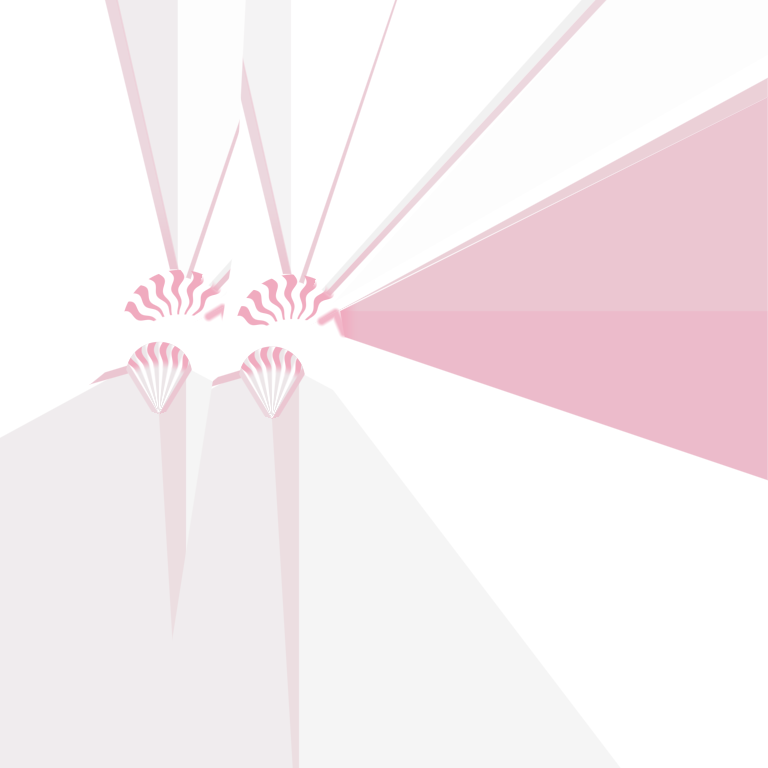
Give the GLSL for this background, as a three.js fragment shader.

```glsl
// Two overlapping copies of one motif on white: a striped fan with long rays,
// a striped bowl below it and pale faceted panels running off the canvas.
// Convex facets come from half-planes, stripes from repeats in polar angle.

#define EDGE 0.0011
#define RIGHT_CENTER vec2(0.3828, 0.5807)
#define LEFT_CENTER vec2(0.2357, 0.5867)
#define FAN_STEP 19.8
#define BOWL_STEP 11.0
#define PINK vec3(0.925, 0.735, 0.795)
#define DUSTY vec3(0.920, 0.775, 0.820)
#define PALE vec3(0.925, 0.845, 0.870)
#define STRIPE vec3(0.940, 0.670, 0.750)
#define BODY vec3(0.940, 0.927, 0.932)
#define MIST vec3(0.959)

varying vec2 vUv;

// Signed distance from the line a-b, positive on its left.
float side(vec2 p, vec2 a, vec2 b) {
  vec2 e = b - a;
  return (e.x * (p.y - a.y) - e.y * (p.x - a.x)) / length(e);
}

float fill(float d) { return smoothstep(-EDGE, EDGE, d); }

// Convex facets with counterclockwise corners.
float tri(vec2 p, vec2 a, vec2 b, vec2 c) {
  return fill(min(side(p, a, b), min(side(p, b, c), side(p, c, a))));
}

float quad(vec2 p, vec2 a, vec2 b, vec2 c, vec2 d) {
  return fill(min(min(side(p, a, b), side(p, b, c)), min(side(p, c, d), side(p, d, a))));
}

float segment(vec2 p, vec2 a, vec2 b) {
  vec2 e = b - a;
  return length(p - a - e * clamp(dot(p - a, e) / dot(e, e), 0.0, 1.0));
}

// Distance to the nearest angular stripe centre, in degrees.
float stripe(float angle, float spacing) {
  return abs(mod(angle + 0.5 * spacing, spacing) - 0.5 * spacing);
}

// Panels and bowl below the fan.
vec3 lowerPart(vec3 c, vec2 q) {
  c = mix(c, MIST, quad(q, vec2(0.0065, -0.065), vec2(0.0065, -0.65), vec2(0.478, -0.65), vec2(0.0508, -0.0885)));
  float body = quad(q, vec2(-0.26, -0.17), vec2(-0.26, -0.65), vec2(-0.03, -0.65), vec2(-0.03, -0.045));
  body = max(body, quad(q, vec2(-0.06, -0.066), vec2(-0.06, -0.65), vec2(0.0065, -0.65), vec2(0.0065, -0.066)));
  c = mix(c, BODY, body);
  c = mix(c, vec3(0.925, 0.869, 0.883), quad(q, vec2(-0.0287, -0.126), vec2(-0.0005, -0.6), vec2(0.0065, -0.6), vec2(0.0065, -0.07)));
  c = mix(c, DUSTY, quad(q, vec2(-0.118, -0.087), vec2(-0.069, -0.073), vec2(-0.069, -0.0625), vec2(-0.099, -0.0716)));

  // Bowl: a sector opening upward from its tip, with a shaded rim.
  vec2 v = q - vec2(-0.0287, -0.126);
  float r = length(v);
  float angle = degrees(atan(v.x, v.y));
  float outer = 0.094 - 0.016 * pow(abs(angle) / 31.0, 2.0);
  vec2 rim = v + vec2(0.0, 0.012);
  float rimAngle = degrees(atan(rim.x, rim.y));
  float rimMask = fill((31.5 - abs(rimAngle)) * 0.0174 * length(rim)) * fill(outer - r);
  c = mix(c, mix(PALE, DUSTY, step(0.0, v.x)), rimMask);
  float bowl = fill((31.0 - abs(angle)) * 0.0174 * r) * fill(outer - r);
  float facet = smoothstep(1.5, 4.5, stripe(angle + 3.0, BOWL_STEP));
  vec3 inside = mix(vec3(0.925, 0.90, 0.91), vec3(1.0), facet);
  float wave = angle + 2.0 * sin(r * 170.0) - 0.5 * BOWL_STEP;
  float band = fill((3.0 - stripe(wave, BOWL_STEP)) * 0.0174 * r);
  inside = mix(inside, STRIPE, band * smoothstep(0.058, 0.073, r));
  return mix(c, inside, bowl);
}

// Rays, the broad wedge and the striped fan.
vec3 upperPart(vec3 c, vec2 q, float isLeft) {
  vec3 panel = mix(vec3(0.957, 0.951, 0.955), BODY, isLeft);
  c = mix(c, panel, tri(q, vec2(-0.087, 0.43), vec2(-0.004, 0.0625), vec2(-0.004, 0.43)));
  c = mix(c, vec3(0.991), isLeft * quad(q, vec2(-0.004, 0.0625), vec2(0.0065, 0.052), vec2(0.137, 0.43), vec2(-0.004, 0.43)));
  c = mix(c, vec3(0.991), quad(q, vec2(0.052, 0.026), vec2(0.617, 0.348), vec2(0.617, 0.42), vec2(0.4075, 0.42)));

  vec3 ray = mix(DUSTY, PALE, smoothstep(0.05, 0.18, q.y));
  c = mix(c, ray, quad(q, vec2(-0.103, 0.43), vec2(-0.0143, 0.0625), vec2(-0.004, 0.0625), vec2(-0.087, 0.43)));
  c = mix(c, DUSTY, 0.6 * fill(0.001 - segment(q, vec2(-0.087, 0.43), vec2(-0.004, 0.0625))));
  c = mix(c, mix(DUSTY, PALE, 0.4), quad(q, vec2(0.0065, 0.052), vec2(0.0125, 0.05), vec2(0.1345, 0.42), vec2(0.132, 0.42)));
  c = mix(c, vec3(0.945), quad(q, vec2(0.036, 0.042), vec2(0.041, 0.038), vec2(0.393, 0.42), vec2(0.375, 0.42)));
  c = mix(c, ray, quad(q, vec2(0.041, 0.038), vec2(0.047, 0.034), vec2(0.4075, 0.42), vec2(0.393, 0.42)));

  // Wedge with a lighter upper edge and a soft bent root.
  float root = min(segment(q, vec2(0.036, 0.001), vec2(0.054, 0.012)), segment(q, vec2(0.054, 0.012), vec2(0.065, -0.014)));
  c = mix(c, STRIPE, 0.85 * smoothstep(0.008, 0.002, root));
  c = mix(c, vec3(0.92, 0.815, 0.845), tri(q, vec2(0.06, 0.016), vec2(0.617, 0.293), vec2(0.617, 0.318)));
  vec3 wedge = mix(PINK, DUSTY, fill(q.y - 0.0143));
  wedge = mix(STRIPE, wedge, smoothstep(0.06, 0.085, q.x));
  c = mix(c, wedge, quad(q, vec2(0.06, 0.0143), vec2(0.066, -0.0195), vec2(0.617, -0.206), vec2(0.617, 0.293)));

  // Fan: wavy radial stripes outside an elliptical white hub.
  vec2 v = q + vec2(0.0, 0.022);
  float r = length(v);
  float angle = degrees(atan(v.y, v.x));
  float outer = 0.076 + 0.009 * cos(radians(angle - 98.0));
  float hub = (length(v / vec2(0.047, 0.026)) - 1.0) * 0.026;
  float wave = angle - 95.0 + 3.0 * sin(r * 190.0);
  float width = mix(2.5, 5.2, smoothstep(0.03, 0.075, r));
  float mask = fill((width - stripe(wave, FAN_STEP)) * 0.0174 * r) * fill(hub);
  mask *= smoothstep(0.0, mix(0.002, 0.014, step(angle, 70.0)), outer - r);
  mask *= step(45.0, angle) * step(angle, 165.0);
  return mix(c, STRIPE, mask);
}

vec3 motif(vec2 q, float isLeft) {
  return upperPart(lowerPart(vec3(1.0), q), q, isLeft);
}

void main() {
  // A bent seam separates the two copies.
  float seam = min(0.269 + 0.051 * vUv.y, 0.198 + 0.157 * vUv.y);
  vec3 left = motif(vUv - LEFT_CENTER, 1.0);
  vec3 right = motif(vUv - RIGHT_CENTER, 0.0);
  gl_FragColor = vec4(mix(left, right, fill(vUv.x - seam)), 1.0);
}
```
